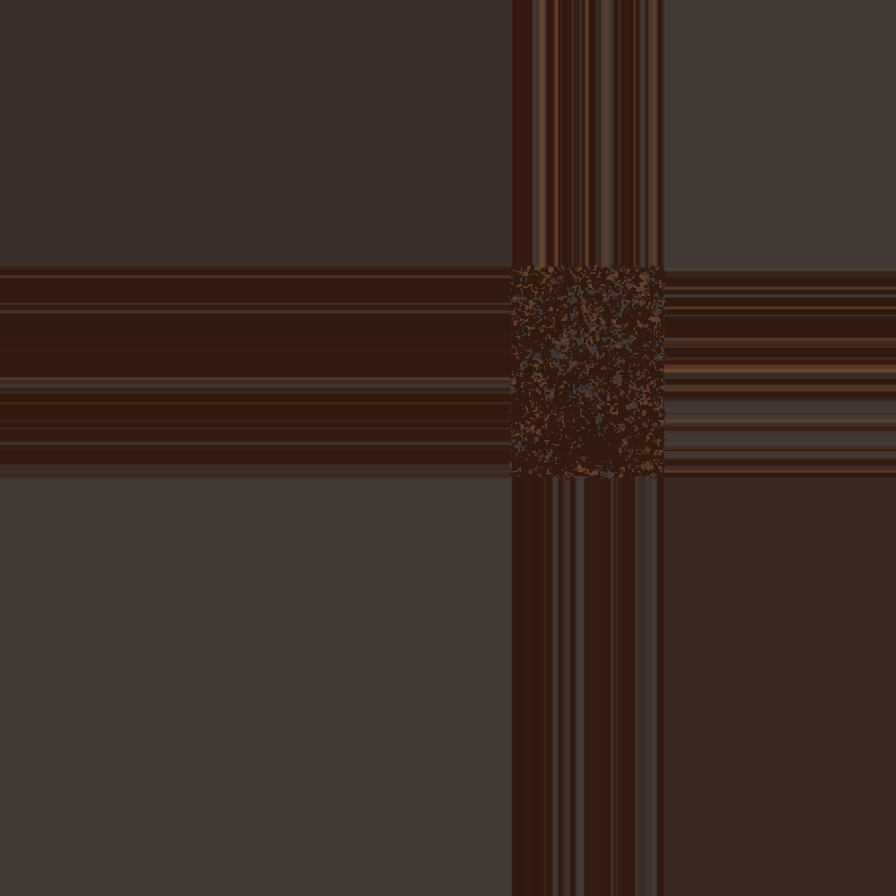
This pattern is drawn by a WebGL 1 fragment shader. Its source:

```glsl
precision highp float;
uniform vec2 u_resolution;

// Layout: the speckled patch where the two bands cross
const vec2 PATCH_MIN = vec2(0.571, 0.467);
const vec2 PATCH_MAX = vec2(0.741, 0.702);
const float RAGGED = 0.006;

// Flat corner panels
const vec3 TOP_LEFT = vec3(0.235, 0.184, 0.173);
const vec3 WARM_GREY = vec3(0.259, 0.218, 0.202);
const vec3 BOTTOM_RIGHT = vec3(0.227, 0.161, 0.137);

// Threads and speckles
const vec3 DARK = vec3(0.180, 0.100, 0.052);
const vec3 RED_BROWN = vec3(0.200, 0.098, 0.062);
const vec3 TAN = vec3(0.430, 0.275, 0.175);
const float THREAD_FREQ = 230.0;
const float SPECKLE_FREQ = 240.0;

float hash(vec2 p) {
  vec3 q = fract(vec3(p.xyx) * 0.1031);
  q += dot(q, q.yzx + 33.33);
  return fract((q.x + q.y) * q.z);
}

float noise(vec2 p) {
  vec2 i = floor(p), f = fract(p);
  f = f * f * (3.0 - 2.0 * f);
  return mix(mix(hash(i), hash(i + vec2(1.0, 0.0)), f.x),
             mix(hash(i + vec2(0.0, 1.0)), hash(i + 1.0), f.x), f.y);
}

// Soft-edged interval from a to b
float band(float t, float a, float b) {
  float soft = max(0.0012, 0.7 / u_resolution.y);
  return smoothstep(a - soft, a + soft, t) - smoothstep(b - soft, b + soft, t);
}

float thread(float t, float centre, float halfWidth) {
  return band(t, centre - halfWidth, centre + halfWidth);
}

// Random parallel threads: greyAmount and tanAmount set their density
vec3 threads(float t, float seed, float greyAmount, float tanAmount) {
  float fine = noise(vec2(t * THREAD_FREQ, seed));
  float broad = noise(vec2(t * THREAD_FREQ * 0.4, seed + 20.0));
  float spark = noise(vec2(t * THREAD_FREQ, seed + 40.0));
  vec3 col = mix(DARK, RED_BROWN, broad);
  float level = 0.6 * fine + 0.4 * broad;
  col = mix(col, WARM_GREY, smoothstep(0.85 - greyAmount, 1.15 - greyAmount, level));
  return mix(col, TAN, 0.65 * smoothstep(1.0 - tanAmount, 1.3 - tanAmount, spark));
}

vec3 leftBand(float y) {
  vec3 col = threads(y, 3.0, 0.2, 0.1);
  col = mix(col, RED_BROWN, band(y, 0.483, 0.499));
  col = mix(col, WARM_GREY, 0.6 * band(y, PATCH_MIN.y, 0.482));
  col = mix(col, WARM_GREY, 0.8 * (thread(y, 0.652, 0.002) + thread(y, 0.505, 0.002)));
  return mix(col, TAN, 0.7 * thread(y, 0.577, 0.001) + 0.4 * thread(y, 0.550, 0.001));
}

vec3 rightBand(float y) {
  vec3 col = threads(y, 7.0, 0.47, 0.38);
  col = mix(col, WARM_GREY, 0.7 * (band(y, 0.538, 0.552) + thread(y, 0.502, 0.004)));
  return mix(col, TAN, 0.9 * thread(y, 0.586, 0.002));
}

vec3 topBand(float x) {
  vec3 col = threads(x, 11.0, 0.38, 0.32);
  col = mix(col, RED_BROWN, band(x, 0.576, 0.592) + 0.6 * band(x, 0.690, 0.711));
  col = mix(col, WARM_GREY, 0.5 * band(x, 0.666, 0.686));
  float bright = thread(x, 0.605, 0.003) + thread(x, 0.621, 0.002);
  bright += thread(x, 0.655, 0.002) + 0.7 * thread(x, 0.708, 0.001);
  return mix(col, TAN, 0.8 * bright + 0.55 * thread(x, 0.731, 0.003));
}

vec3 bottomBand(float x) {
  vec3 col = threads(x, 17.0, 0.4, 0.12);
  col = mix(col, RED_BROWN, 0.9 * (band(x, 0.652, 0.680) + band(x, 0.689, 0.709)));
  float grey = thread(x, 0.620, 0.003) + thread(x, 0.648, 0.004);
  grey += 0.7 * thread(x, 0.684, 0.001) + 0.6 * band(x, 0.714, 0.732);
  col = mix(col, WARM_GREY, grey);
  return mix(col, DARK, thread(x, 0.574, 0.001) + thread(x, 0.739, 0.002));
}

// Grainy mix of tan and grey flecks on dark brown
vec3 speckles(vec2 p) {
  vec2 q = p * SPECKLE_FREQ;
  vec2 warp = vec2(noise(q + 31.0), noise(q + 73.0)) * 1.6;
  float grain = 0.65 * noise(q + warp) + 0.35 * noise(q * 1.9 + 9.0);
  float greyGrain = 0.65 * noise(q + warp + 130.0) + 0.35 * noise(q * 1.9 + 57.0);
  float clump = noise(p * 45.0) - 0.5;
  vec2 toGrey = (p - vec2(0.672, 0.605)) / vec2(0.045, 0.085);
  float greyZone = exp(-dot(toGrey, toGrey));
  vec2 toDark = (p - vec2(0.675, 0.500)) / vec2(0.045, 0.016);
  float darkZone = exp(-dot(toDark, toDark));
  vec3 col = mix(DARK, RED_BROWN, noise(p * 60.0));
  float greyCut = 0.62 - 0.10 * greyZone + 0.2 * darkZone;
  col = mix(col, WARM_GREY, smoothstep(greyCut, greyCut + 0.12, greyGrain));
  float tanCut = 0.60 - 0.12 * clump + 0.05 * greyZone + 0.15 * darkZone;
  return mix(col, TAN, 0.8 * smoothstep(tanCut, tanCut + 0.18, grain));
}

void main() {
  vec2 p = gl_FragCoord.xy / u_resolution;
  float inX = band(p.x, PATCH_MIN.x, PATCH_MAX.x);
  float inY = band(p.y, PATCH_MIN.y, PATCH_MAX.y);
  vec2 middle = 0.5 * (PATCH_MIN + PATCH_MAX);

  // Corner panels, then the bands between them
  vec3 upper = p.x < middle.x ? TOP_LEFT : WARM_GREY;
  vec3 lower = p.x < middle.x ? WARM_GREY : BOTTOM_RIGHT;
  vec3 col = p.y > middle.y ? upper : lower;
  col = mix(col, p.y > middle.y ? topBand(p.x) : bottomBand(p.x), inX);
  col = mix(col, p.x < middle.x ? leftBand(p.y) : rightBand(p.y), inY * (1.0 - inX));

  // Crossing patch with a frayed outline
  vec2 fray = vec2(noise(p * 210.0), noise(p * 210.0 + 91.0)) - 0.5;
  vec2 q = p + fray * RAGGED;
  float inside = band(q.x, PATCH_MIN.x - 0.001, PATCH_MAX.x) * band(q.y, PATCH_MIN.y, PATCH_MAX.y);
  gl_FragColor = vec4(mix(col, speckles(p), inside), 1.0);
}
```
